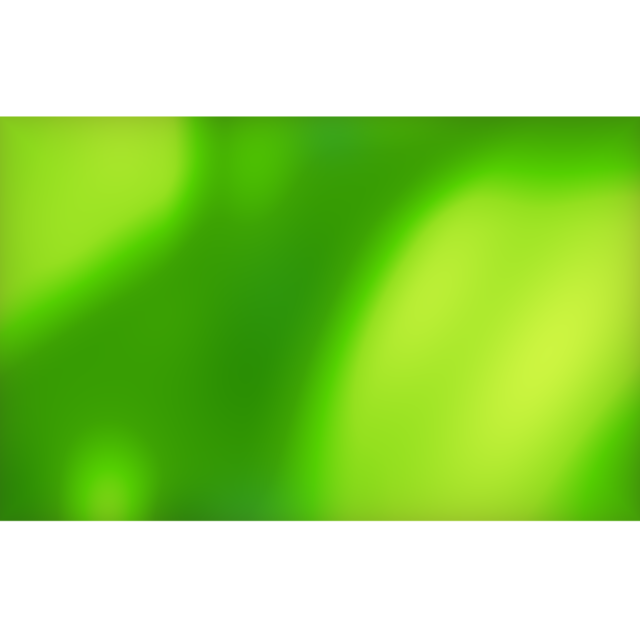
This background is drawn by a Shadertoy shader. Its source:

```glsl
// Draws a wide band of blurred leaf-green and lime light between white margins.

const vec3 WHITE = vec3(1.0);
const vec3 DEEP_GREEN = vec3(0.16, 0.55, 0.01);
const vec3 LEAF_GREEN = vec3(0.24, 0.64, 0.01);
const vec3 VIVID_GREEN = vec3(0.33, 0.82, 0.0);
const vec3 LIME = vec3(0.58, 0.88, 0.12);
const vec3 YELLOW_LIME = vec3(0.83, 0.97, 0.27);
const float BAND_BOTTOM = 0.186;
const float BAND_TOP = 0.818;

// Soft elliptical spot, 1 at its center
float glow(vec2 p, vec2 center, vec2 radius) {
    vec2 d = (p - center) / radius;
    return exp(-dot(d, d));
}

// Soft spot stretched along a direction; size is (along, across)
float streak(vec2 p, vec2 center, vec2 dir, vec2 size) {
    vec2 d = p - center;
    vec2 local = vec2(dot(d, dir), dot(d, vec2(dir.y, -dir.x)));
    return glow(local, vec2(0.0), size);
}

float ramp(float a, float b, float x) {
    return clamp((x - a) / (b - a), 0.0, 1.0);
}

// Light level to colour, from shade to sunlight
vec3 foliage(float level) {
    vec3 c = mix(DEEP_GREEN, LEAF_GREEN, ramp(0.05, 0.3, level));
    c = mix(c, VIVID_GREEN, ramp(0.3, 0.5, level));
    c = mix(c, LIME, ramp(0.5, 0.66, level));
    return mix(c, YELLOW_LIME, ramp(0.66, 1.0, level));
}

// Shaded left side with a bright upper corner
float shadeLevel(vec2 p) {
    float corner = smoothstep(-0.1, 0.1, p.y - 0.45 - 0.7 * p.x)
                 * (1.0 - smoothstep(0.25, 0.36, p.x));
    float level = 0.22 + 0.41 * corner;
    level += 0.13 * glow(p, vec2(0.19, 0.76), vec2(0.09, 0.10));
    level += 0.06 * glow(p, vec2(0.10, 0.64), vec2(0.07, 0.09));
    level += 0.20 * glow(p, vec2(0.40, 0.75), vec2(0.09, 0.12));
    level += 0.15 * glow(p, vec2(0.60, 0.82), vec2(0.16, 0.07));
    level += 0.37 * glow(p, vec2(0.17, 0.21), vec2(0.08, 0.11));
    level += 0.06 * glow(p, vec2(0.27, 0.50), vec2(0.08, 0.08));
    level += 0.08 * glow(p, vec2(0.40, 0.18), vec2(0.09, 0.06));
    level -= 0.15 * glow(p, vec2(0.38, 0.42), vec2(0.09, 0.13));
    level -= 0.07 * glow(p, vec2(0.48, 0.60), vec2(0.06, 0.14));
    level -= 0.15 * glow(p, vec2(0.02, 0.22), vec2(0.07, 0.09));
    level -= 0.12 * glow(p, vec2(0.28, 0.19), vec2(0.06, 0.05));
    return level;
}

// Sunlit right side with two slanted streaks
float sunLevel(vec2 p) {
    vec2 slant = normalize(vec2(0.53, 0.85));
    float level = 0.60;
    level += 0.38 * streak(p, vec2(0.86, 0.44), slant, vec2(0.28, 0.12));
    level += 0.25 * streak(p, vec2(0.67, 0.54), slant, vec2(0.20, 0.08));
    level -= 0.30 * smoothstep(0.63, 0.82, p.y);
    level -= 0.30 * glow(p, vec2(1.06, 0.24), vec2(0.17, 0.17));
    return level;
}

void mainImage(out vec4 fragColor, in vec2 fragCoord) {
    vec2 p = fragCoord / iResolution.xy;

    // Curved soft boundary between shade and sunlight
    float rise = p.y - BAND_BOTTOM;
    float boundary = 0.46 + 0.75 * rise * rise;
    float sunlit = smoothstep(-0.1, 0.1, p.x - boundary);
    vec3 color = foliage(mix(shadeLevel(p), sunLevel(p), sunlit));

    // Cool tints in the shade
    float cool = glow(p, vec2(0.40, 0.20), vec2(0.09, 0.06))
               + glow(p, vec2(0.52, 0.79), vec2(0.06, 0.05))
               + 0.4 * glow(p, vec2(0.43, 0.54), vec2(0.08, 0.10));
    color += cool * vec3(-0.03, 0.0, 0.08);

    // Muted rim
    float sideDistance = min(p.x, 1.0 - p.x);
    float bandDistance = min(rise, BAND_TOP - p.y);
    float rim = exp(-max(min(sideDistance, bandDistance), 0.0) / 0.03);
    color = mix(color, color * vec3(0.93, 0.87, 0.9) + vec3(0.02, 0.0, 0.03), rim);

    // White margins above and below
    float pixel = 1.0 / iResolution.y;
    float band = smoothstep(-pixel, pixel, bandDistance);
    fragColor = vec4(mix(WHITE, color, band), 1.0);
}
```
